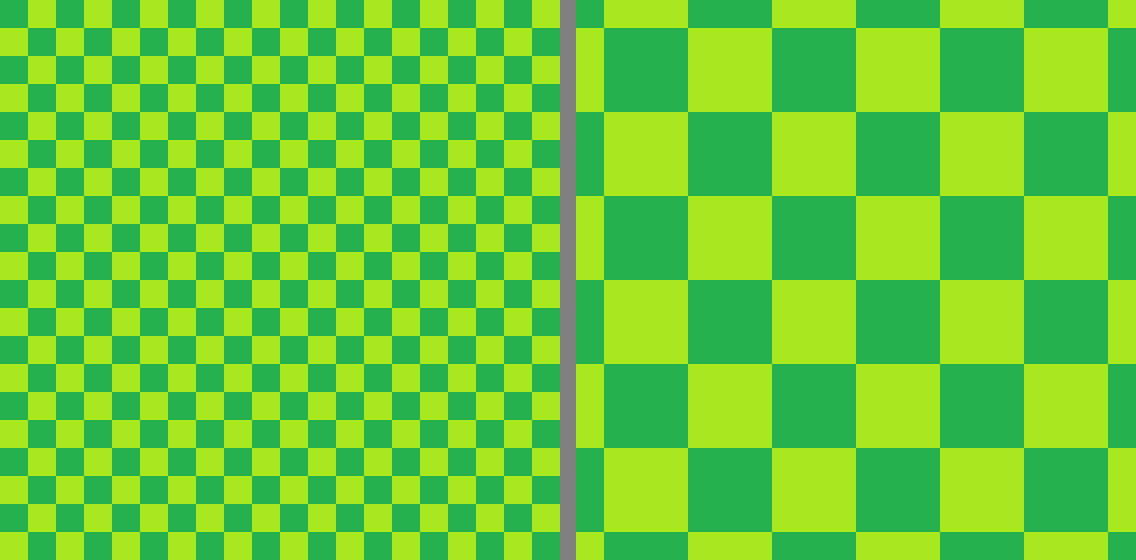
Left, the full canvas; right, a detail of the centre.
A three.js fragment shader for this pattern:

```glsl
// Two-tone green checkerboard of flat, even squares that tiles seamlessly.

varying vec2 vUv;

const float CELLS = 20.0;                      // squares per side, even so it tiles
const float EDGE_PIXELS = 1.0;                 // width of the smoothed edge
const vec3 LIME = vec3(0.659, 0.902, 0.114);   // lower left square
const vec3 GREEN = vec3(0.141, 0.694, 0.302);

// Signed distance to the nearest grid line: positive in even cells, negative in odd.
vec2 stripeDistance(vec2 p) {
  return abs(mod(p - 0.5, 2.0) - 1.0) - 0.5;
}

// Product of smoothed stripes along both axes: +1 and -1 on alternate squares.
float checker(vec2 p) {
  vec2 edgeWidth = max(fwidth(p) * EDGE_PIXELS, vec2(1e-5));
  vec2 stripes = clamp(2.0 * stripeDistance(p) / edgeWidth, -1.0, 1.0);
  return stripes.x * stripes.y;
}

void main() {
  float limeAmount = 0.5 + 0.5 * checker(vUv * CELLS);
  gl_FragColor = vec4(mix(GREEN, LIME, limeAmount), 1.0);
}
```
